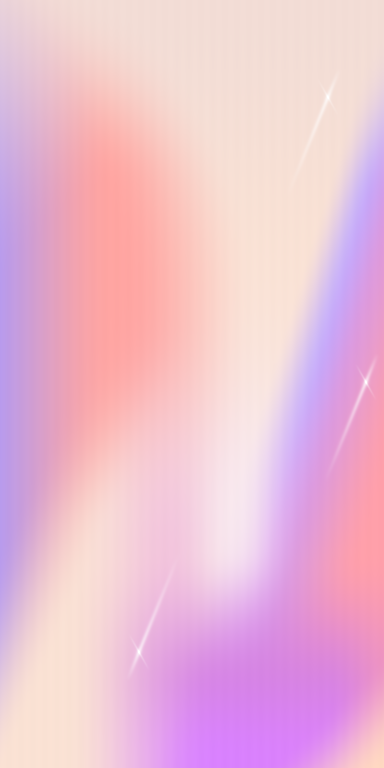
Give the GLSL for this background, as a Shadertoy shader.

```glsl
// Soft pastel gradient: coral glow, violet diagonal panel, orchid pool and three glints.

#define PANEL_SLOPE 0.275    // lean of the right panel edge
#define PANEL_BASE 0.510     // x of that edge at the bottom
#define WEDGE_SLOPE 0.434    // lean of the cream wedge at lower left
#define POOL_TOP 0.57        // height where the orchid pool begins
#define GLINT_LENGTH 0.28
#define GLINT_WIDTH 0.0055
#define GLINT_STRENGTH 0.62
#define RIB_COUNT 32.0       // faint vertical ribs across the width
#define RIB_STRENGTH 0.003

const vec3 CREAM = vec3(0.980, 0.885, 0.830);
const vec3 MIST = vec3(0.950, 0.865, 0.838);
const vec3 PEARL = vec3(0.975, 0.920, 0.940);
const vec3 CORAL = vec3(1.000, 0.645, 0.630);
const vec3 VIOLET = vec3(0.650, 0.595, 1.000);
const vec3 PERIWINKLE = vec3(0.755, 0.670, 1.000);
const vec3 LILAC = vec3(0.890, 0.690, 0.950);
const vec3 MAUVE = vec3(0.850, 0.600, 0.890);
const vec3 ROSE = vec3(1.000, 0.625, 0.665);
const vec3 PINK = vec3(0.940, 0.725, 0.860);
const vec3 ORCHID = vec3(0.835, 0.510, 0.890);
const vec3 PURPLE = vec3(0.850, 0.500, 1.000);
const vec3 PEACH = vec3(1.000, 0.850, 0.760);

// Falls smoothly from 1 at lo to 0 at hi.
float fall(float lo, float hi, float x) {
    return 1.0 - smoothstep(lo, hi, x);
}

// Soft elliptical glow.
float glow(vec2 p, vec2 center, vec2 radius) {
    vec2 q = (p - center) / radius;
    return exp(-dot(q, q));
}

// Tapered ray through the origin, with its own length on each side.
float ray(vec2 q, vec2 dir, float ahead, float behind, float width) {
    float along = dot(q, dir);
    float across = dot(q, vec2(-dir.y, dir.x)) / width;
    float taper = max(0.0, 1.0 - abs(along) / (along > 0.0 ? ahead : behind));
    return exp(-across * across) * taper;
}

// Long streak with a small crossing ray at its head.
float glint(vec2 q, float facing) {
    vec2 streakDir = normalize(vec2(-0.38, -0.93)) * facing;
    vec2 crossDir = normalize(vec2(0.49, -0.87));
    float streak = ray(q, streakDir, GLINT_LENGTH, 0.08, GLINT_WIDTH);
    float arm = ray(q, crossDir, 0.055, 0.055, GLINT_WIDTH * 0.5);
    return streak + 0.6 * arm + 0.25 * glow(q, vec2(0.0), vec2(0.011));
}

// Cream ground with the coral mass, the wedge and the pink haze.
vec3 leftField(vec2 p) {
    vec3 ground = mix(CREAM, MIST, smoothstep(1.2, 2.0, p.y));
    ground = mix(ground, PEARL, glow(p, vec2(0.68, 0.60), vec2(0.25, 0.42)));

    float inner = smoothstep(-0.12, 0.30, p.x);
    float rise = max(p.y - 1.2, 0.0);
    float edge = 0.50 - 0.50 * rise * rise;
    float coral = fall(edge - 0.18, edge + 0.17, p.x);
    coral *= fall(mix(1.2, 1.52, inner), mix(2.3, 2.04, inner), p.y);

    float wedgeDist = p.x - 0.026 - WEDGE_SLOPE * (p.y - 0.333);
    float wedge = smoothstep(-0.13, 0.13, wedgeDist) * fall(0.62, 1.18, p.y);

    vec3 col = mix(ground, mix(VIOLET, CORAL, inner), coral * (1.0 - wedge));
    return mix(col, PINK, 0.75 * glow(p, vec2(0.44, 0.54), vec2(0.14, 0.38)));
}

// Slanted panel running from periwinkle through mauve to rose.
vec3 addPanel(vec3 col, vec2 p) {
    float dist = p.x - PANEL_BASE - PANEL_SLOPE * p.y;
    float blur = mix(0.13, 0.075, clamp(p.y / 1.5, 0.0, 1.0));
    float mask = smoothstep(-blur, 0.05, dist) * fall(1.48, 1.95, p.y);
    vec3 rim = mix(LILAC, PERIWINKLE, smoothstep(0.50, 1.1, p.y));
    vec3 panel = mix(rim, MAUVE, smoothstep(0.0, 0.12, dist));
    panel = mix(panel, ROSE, smoothstep(0.06, 0.29, dist));
    col = mix(col, panel, mask);
    return mix(col, PEARL, 0.7 * glow(p, vec2(0.62, 0.64), vec2(0.085, 0.24)));
}

// Orchid pool at the foot, with a peach corner.
vec3 addPool(vec3 col, vec2 p) {
    float mask = fall(0.20, POOL_TOP, p.y) * smoothstep(0.17, 0.57, p.x);
    mask *= 1.0 - 0.55 * smoothstep(0.85, 1.03, p.x);
    vec3 pool = mix(PURPLE, ORCHID, smoothstep(0.02, 0.28, p.y));
    col = mix(col, pool, 0.95 * mask);
    return mix(col, PEACH, smoothstep(0.70, 1.0, p.x - p.y));
}

void mainImage(out vec4 fragColor, in vec2 fragCoord) {
    vec2 p = fragCoord / iResolution.xy * vec2(1.0, 2.0);
    vec3 col = addPool(addPanel(leftField(p), p), p);
    col += RIB_STRENGTH * sin(6.28318 * RIB_COUNT * p.x);

    // Glints: head position and facing
    vec3 heads[3] = vec3[3](vec3(0.854, 1.747, 1.0),
                            vec3(0.953, 1.005, 1.0),
                            vec3(0.362, 0.302, -1.0));
    for (int i = 0; i < 3; i++) {
        float light = glint(p - heads[i].xy, heads[i].z);
        col = mix(col, vec3(1.0), min(1.0, GLINT_STRENGTH * light));
    }
    fragColor = vec4(col, 1.0);
}
```
